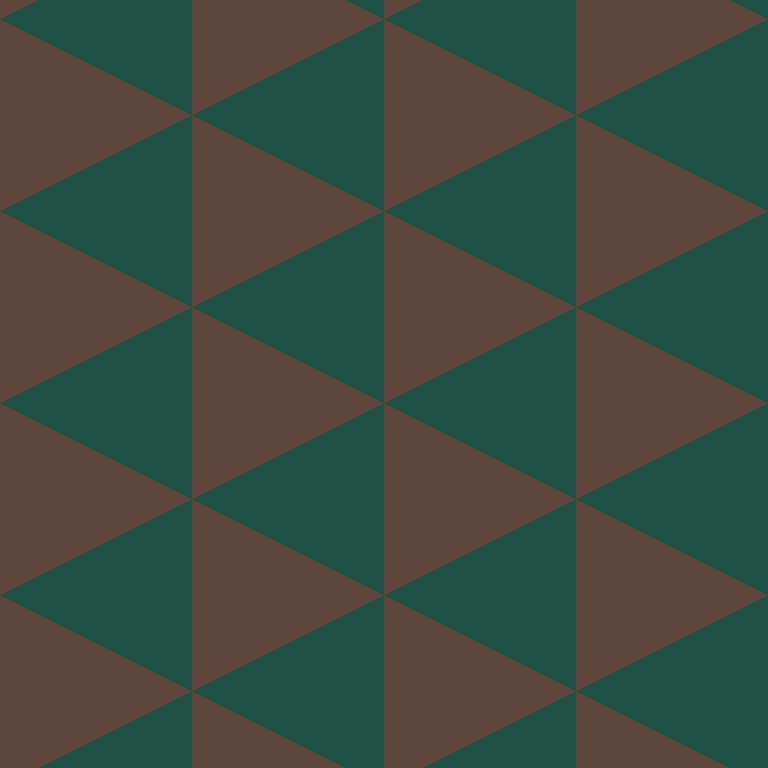
Reproduce this pattern procedurally as a Shadertoy shader.

```glsl
// Two-colour tiling of sideways triangles, four columns by four rows.
// Three families of parallel lines (vertical, rising, falling) cross at shared
// vertices; the colour flips at every line, so it is a product of square waves.

const float CELLS = 4.0;           // columns and rows; even, so the canvas tiles
const float VERTEX_HEIGHT = 0.9;   // height of the vertices on the left edge, in cells
const float SLOPE = 0.5;           // rise of the slanted edges per column
const float EDGE_PIXELS = 1.0;     // width of the smoothed edge
const vec3 BROWN = vec3(0.373, 0.273, 0.231);
const vec3 GREEN = vec3(0.125, 0.322, 0.271);

// Square wave of period 2, +1 on [0,1] and -1 on [1,2], with edges of the given width
float squareWave(float t, float edgeWidth) {
    float signedDistance = 0.5 - abs(mod(t + 0.5, 2.0) - 1.0);
    return clamp(2.0 * signedDistance / edgeWidth, -1.0, 1.0);
}

void mainImage(out vec4 fragColor, in vec2 fragCoord) {
    vec2 cell = CELLS * fragCoord / iResolution.xy;
    vec2 edge = EDGE_PIXELS * CELLS / iResolution.xy;

    // Line coordinates: each family has its lines at whole numbers
    float height = cell.y - VERTEX_HEIGHT;
    float falling = height + SLOPE * cell.x;
    float rising = height - SLOPE * cell.x;
    float slantEdge = length(vec2(SLOPE * edge.x, edge.y));

    // Crossing any line changes the sign
    float side = squareWave(cell.x, edge.x)
               * squareWave(falling, slantEdge)
               * squareWave(rising, slantEdge);

    fragColor = vec4(mix(GREEN, BROWN, 0.5 + 0.5 * side), 1.0);
}
```
